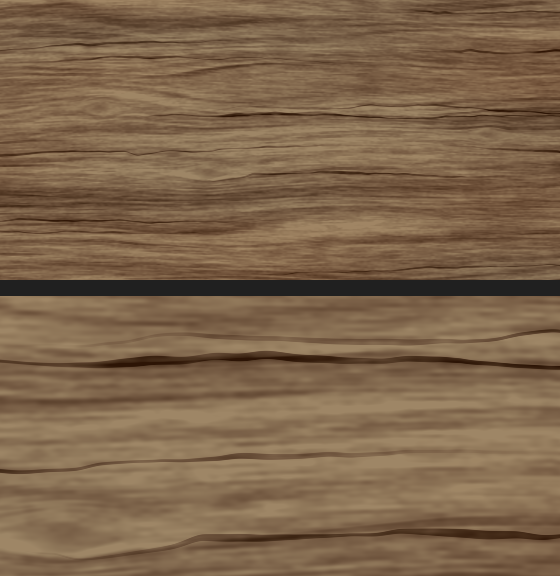
Top: the whole. Bottom: its middle third, enlarged.
Give the GLSL for this texture, as a Shadertoy shader.

```glsl
// Walnut-like wood veneer with horizontal grain.
// Layers of stretched noise follow a warped grain height; a loop adds
// dark wandering veins with one-sided shading, and a few small knots.

#define VEINS 10
#define KNOTS 3
#define BASE_TONE 0.74
#define BAND_DEPTH 0.23
#define STREAK_DEPTH 0.20
#define FINE_DEPTH 0.27
#define FIBRE_DEPTH 0.21
#define VEIN_DEPTH 0.98
#define VEIN_WIDTH 0.0042
#define SHADE_DEPTH 0.30
#define DARK_WOOD vec3(0.30, 0.20, 0.12)
#define LIGHT_WOOD vec3(0.57, 0.47, 0.35)

float hash(vec2 p) {
    vec3 q = fract(p.xyx * 0.1031);
    q += dot(q, q.yzx + 33.33);
    return fract((q.x + q.y) * q.z);
}

// One row of smooth noise, shifted at random so that rows do not line up
float rowNoise(float x, float row) {
    x += 31.7 * hash(vec2(row, 7.3));
    float i = floor(x), f = x - i;
    return mix(hash(vec2(i, row)), hash(vec2(i + 1.0, row)), f * f * (3.0 - 2.0 * f));
}

// Signed noise, -1 to 1
float noise(vec2 p) {
    float row = floor(p.y), f = p.y - row;
    float blend = f * f * (3.0 - 2.0 * f);
    return 2.0 * mix(rowNoise(p.x, row), rowNoise(p.x, row + 1.0), blend) - 1.0;
}

// Dark line (x) and soft shade on one side of it (y) for a single vein
vec2 vein(vec2 p, float id, float pixel) {
    float row = 10.0 * id + 300.0;
    float centre = (id + 0.5 + 0.7 * (hash(vec2(id, 51.0)) - 0.5)) / float(VEINS);
    centre += 0.014 * noise(vec2(p.x * 2.3, row));
    centre += 0.005 * noise(vec2(p.x * 9.0, row + 1.0));
    centre += 0.0018 * noise(vec2(p.x * 30.0, row + 2.0));
    centre -= 0.018 * smoothstep(0.6, 0.95, noise(vec2(p.x * 4.0, row + 3.0)));

    float strength = smoothstep(-0.4, 0.35, noise(vec2(p.x * 1.3, row + 4.0)));
    strength *= 0.8 + 0.2 * noise(vec2(p.x * 14.0, row + 5.0));
    float d = p.y - centre;
    float width = VEIN_WIDTH * (0.3 + 0.7 * strength);
    width *= 0.9 + 0.5 * noise(vec2(p.x * 7.0, row + 6.0));
    float line = 1.0 - smoothstep(width - pixel, width + pixel, abs(d));

    float side = hash(vec2(id, 83.0)) < 0.6 ? d : -d;
    float reach = 0.012 + 0.014 * hash(vec2(id, 19.0));
    float shade = smoothstep(-pixel, pixel, side) * exp(-max(side, 0.0) / reach);
    return strength * vec2(line, shade);
}

void mainImage(out vec4 fragColor, in vec2 fragCoord) {
    vec2 p = fragCoord / iResolution.y;
    float pixel = 0.6 / iResolution.y;

    // Knots push the grain apart and darken their core
    float knotCore = 0.0;
    float height = p.y;
    for (int i = 0; i < KNOTS; i++) {
        float id = float(i);
        vec2 knot = vec2((id + hash(vec2(id, 4.0))) * 2.0 / float(KNOTS),
                         0.1 + 0.8 * hash(vec2(id, 9.0)));
        vec2 q = (p - knot) * vec2(1.0, 2.0);
        float r2 = dot(q, q);
        height -= 0.45 * q.y * exp(-r2 / 0.004);
        knotCore += exp(-r2 / 0.0007);
    }

    // Slow waves bend everything; the swell opens long eyes in the grain
    height += 0.028 * noise(vec2(p.x * 1.4, p.y * 2.5 + 40.0));
    float swell = 0.05 * noise(vec2(p.x * 1.8, height * 8.0 + 60.0));
    float grain = height + swell + 0.003 * noise(vec2(p.x * 8.0, height * 25.0 + 90.0));

    // Broad bands and growth streaks
    float tone = BASE_TONE;
    tone += BAND_DEPTH * noise(vec2(p.x * 0.8, height * 10.0 + 120.0));
    tone += STREAK_DEPTH * noise(vec2(p.x * 1.1, grain * 34.0 + 160.0));
    tone += FINE_DEPTH * noise(vec2(p.x * 2.6, grain * 95.0 + 410.0));
    tone += 0.05 * noise(vec2(p.x * 13.0, p.y * 6.0 + 220.0));

    // Thin dark growth lines, fine fibres and pores
    float growth = noise(vec2(p.x * 1.5, grain * 60.0 + 530.0));
    tone -= 0.36 * smoothstep(0.5, 0.8, growth);
    tone += FIBRE_DEPTH * noise(vec2(p.x * 20.0, height * 200.0 + 700.0));
    tone += 0.09 * noise(vec2(p.x * 80.0, p.y * 180.0 + 950.0));
    tone -= 0.28 * knotCore * (0.7 + 0.3 * noise(p * vec2(60.0, 90.0)));

    // Veins: the strongest line and shade win
    vec2 dark = vec2(0.0);
    for (int i = 0; i < VEINS; i++) {
        dark = max(dark, vein(vec2(p.x, height), float(i), pixel));
    }
    tone -= VEIN_DEPTH * dark.x + SHADE_DEPTH * dark.y * (1.0 - dark.x);

    // Colour: redder in the middle tones, with faint warm and cool drifts
    tone = clamp(tone, -0.45, 1.2);
    vec3 colour = mix(DARK_WOOD, LIGHT_WOOD, tone);
    colour.g -= 0.035 * max(tone * (1.0 - tone), 0.0);
    float warmth = noise(vec2(p.x * 1.2, height * 7.0 + 260.0));
    colour += warmth * vec3(0.010, -0.003, -0.008);
    fragColor = vec4(colour, 1.0);
}
```
